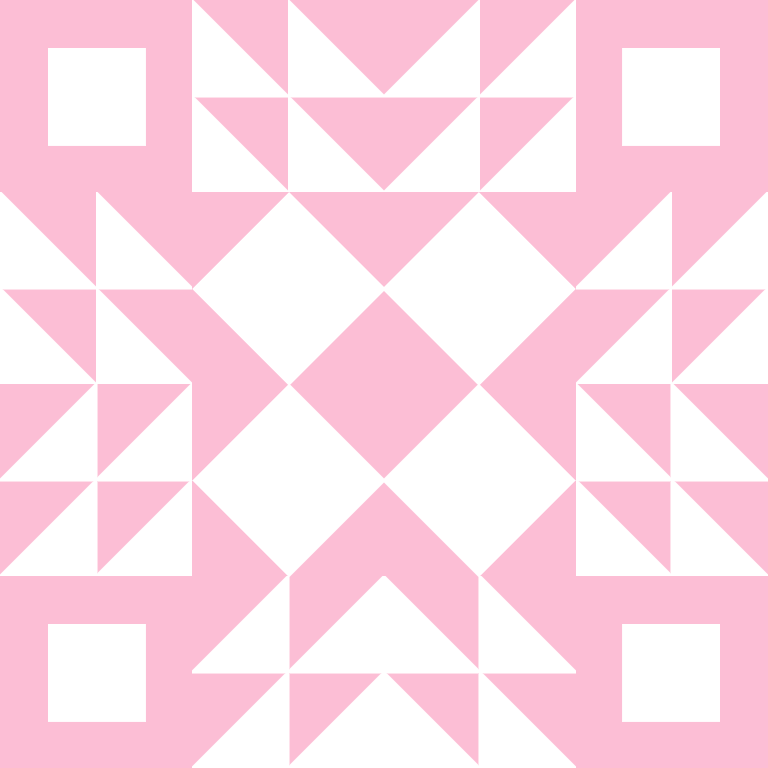
This pattern is drawn by a WebGL 2 fragment shader. Its source:

```glsl
#version 300 es
precision highp float;
// Pink and white patchwork quilt: corner squares, triangle blocks and four central diamonds.

#define GRID 8.0
#define OVERLAP 0.016
#define SQUARE_LOW 0.5
#define SQUARE_SIZE 1.02
#define DIAMOND_RADIUS 1.009
#define DIAMOND_X 3.012
#define PINK vec3(0.988, 0.745, 0.835)
#define WHITE vec3(1.0)

uniform vec2 u_resolution;
out vec4 fragColor;

float box(vec2 p, vec2 low, vec2 high) {
    vec2 d = max(low - p, p - high);
    return max(d.x, d.y);
}

float diamond(vec2 p, vec2 center) {
    vec2 d = abs(p - center);
    return (d.x + d.y - DIAMOND_RADIUS) * 0.70711;
}

// Right triangle filling the lower left half of a unit cell, or the lower right half if flipped
float halfCell(vec2 p, bool flipped) {
    float side = flipped ? 1.0 - p.x : p.x;
    float spill = flipped ? OVERLAP : 0.0;
    float slope = (side - p.y - OVERLAP) * 0.70711;
    return max(max(-side - spill, p.y - 1.0 - OVERLAP), slope);
}

// Two by two half cells, trimmed to the block
float triangleBlock(vec2 p, vec2 low, vec2 high, bool flipped) {
    float d = 1e3;
    for (int i = 0; i < 4; i++) {
        vec2 cell = low + vec2(i % 2, i / 2);
        d = min(d, halfCell(p - cell, flipped));
    }
    return max(d, box(p, low, high));
}

void main() {
    // Grid units with y running down, folded about the vertical midline
    float size = min(u_resolution.x, u_resolution.y);
    vec2 p = (gl_FragCoord.xy - 0.5 * u_resolution) / size * GRID;
    p = vec2(0.5 * GRID - abs(p.x), 0.5 * GRID - p.y);

    // Corner squares
    float d = 1e3;
    for (int i = 0; i < 2; i++) {
        vec2 low = vec2(SQUARE_LOW, SQUARE_LOW + 6.0 * float(i));
        d = min(d, box(p, low, low + SQUARE_SIZE));
    }

    // Triangle blocks; the middle ones run past the fold to avoid a seam
    d = min(d, triangleBlock(p, vec2(2.0, 0.0), vec2(5.0, 2.0), false));
    d = min(d, triangleBlock(p, vec2(0.0, 2.0), vec2(2.0, 4.0), false));
    d = min(d, triangleBlock(p, vec2(0.0, 4.0), vec2(2.0, 6.0), true));
    d = min(d, triangleBlock(p, vec2(2.0, 6.0), vec2(5.0, 8.0), true));

    // Central diamonds
    d = min(d, diamond(p, vec2(DIAMOND_X, 3.01)));
    d = min(d, diamond(p, vec2(DIAMOND_X, 5.005)));

    // Edge blended over one pixel
    float pixel = GRID / size;
    float cover = clamp(0.5 - d / pixel, 0.0, 1.0);
    fragColor = vec4(mix(PINK, WHITE, cover), 1.0);
}
```
